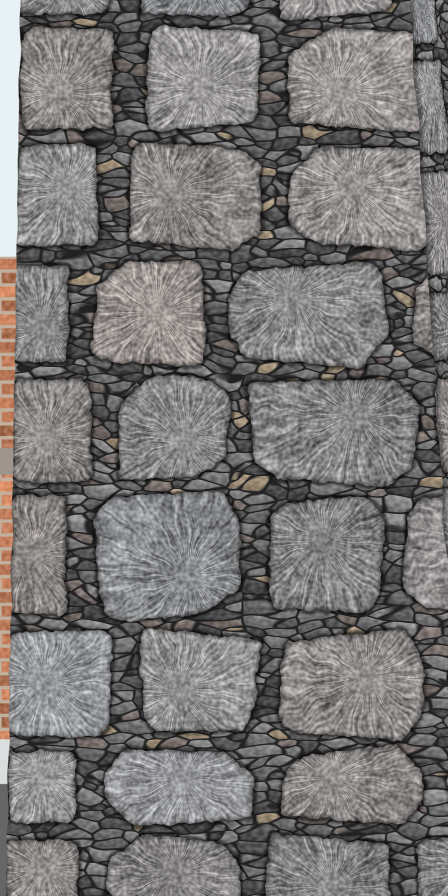
Give the GLSL for this texture, as a Shadertoy shader.

```glsl
// Dry-stone wall: large radially chiselled blocks packed round with flat dark chips.
#define ROW_HEIGHT vec2(0.19, 0.30)    // shortest and tallest course
#define BLOCK_WIDTH vec2(0.28, 0.42)   // narrowest and widest block cell
#define QUOIN_WIDTH vec2(0.15, 0.27)   // blocks at the wall end
#define JOINT vec2(0.030, 0.019)       // chip-filled margin around a block
#define CHIP_SCALE vec2(19.0, 43.0)    // chips per unit width
#define BLOCK_GREY vec2(0.50, 0.60)
#define CHIP_GREY vec2(0.27, 0.53)
#define GAP_COLOR vec3(0.13, 0.13, 0.135)
#define GROOVE 0.27
#define GRAIN 0.20
#define SKY_COLOR vec3(0.91, 0.95, 0.96)
#define BRICK_COLOR vec3(0.74, 0.48, 0.35)

float hash(vec2 p) {
    vec3 q = fract(p.xyx * 0.1031);
    q += dot(q, q.yzx + 33.33);
    return fract((q.x + q.y) * q.z);
}

float range(vec2 limits, vec2 seed) { return mix(limits.x, limits.y, hash(seed)); }

float cornerSlope(vec2 cell, vec2 f, vec2 corner) {
    float a = 6.2832 * hash(cell + corner + 71.0);
    return dot(vec2(cos(a), sin(a)), f - corner);
}

// Gradient noise, about -0.6 to 0.6
float noise(vec2 p) {
    vec2 i = floor(p), f = p - i;
    vec2 u = f * f * f * (f * (f * 6.0 - 15.0) + 10.0);
    vec2 o = vec2(0.0, 1.0);
    return mix(mix(cornerSlope(i, f, o.xx), cornerSlope(i, f, o.yx), u.x),
               mix(cornerSlope(i, f, o.xy), cornerSlope(i, f, o.yy), u.x), u.y);
}

float smoothMax(float a, float b, float k) {
    float h = max(k - abs(a - b), 0.0) / k;
    return max(a, b) + h * h * k * 0.25;
}

// Flat chips: weighted Voronoi cells with dark gaps
vec3 chips(vec2 p) {
    vec2 s = p * CHIP_SCALE;
    s += 0.7 * vec2(noise(p * 14.0), noise(p * 11.0 + 40.0));
    vec2 cell = floor(s), nearest = vec2(0.0), offset = vec2(0.0);
    float first = 9.0, second = 9.0;
    for (int y = -2; y <= 2; y++)
    for (int x = -2; x <= 2; x++) {
        vec2 id = cell + vec2(x, y);
        vec2 v = id + vec2(hash(id + 3.1), hash(id + 57.3)) - s;
        float d = length(v) - 0.45 * hash(id + 19.7);
        if (d < first) {
            second = first;
            first = d;
            nearest = id;
            offset = v;
        } else second = min(second, d);
    }
    vec3 color = vec3(range(CHIP_GREY, nearest + 8.0));
    float kind = hash(nearest + 131.0);
    color = mix(color, vec3(0.64, 0.57, 0.47), 0.85 * step(0.955, kind));
    color = mix(color, vec3(0.47, 0.42, 0.40), 0.7 * step(kind, 0.09));
    color *= 1.0 - 0.22 * clamp(dot(offset, vec2(0.5, 1.0)), -1.0, 1.0);
    color += 0.16 * noise(p * vec2(75.0, 110.0));
    return mix(GAP_COLOR, color, smoothstep(0.02, 0.24, second - first));
}

// Chisel grooves fanning out from a point, with coarse and fine grain
float chiselled(vec2 q, vec2 p) {
    float r = length(q);
    float a = atan(q.y, q.x) + 0.12 * noise(p * 24.0);
    float grooves = noise(vec2(a * 17.0, r * 15.0)) + 0.5 * noise(vec2(a * 31.0, r * 30.0));
    return GROOVE * grooves * smoothstep(0.0, 0.07, r)
         + GRAIN * noise(p * 115.0) + 0.13 * noise(p * 43.0) + 0.09 * noise(p * 9.0);
}

// One wall face, its end at p.x = 0
vec3 masonry(vec2 p, float seed, float soft) {
    // Find the course, then the block cell within it
    float row = seed, bottom = -0.06, height = 0.2;
    for (int i = 0; i < 14; i++) {
        height = range(ROW_HEIGHT, vec2(row, 5.0));
        if (p.y < bottom + height) break;
        bottom += height;
        row += 1.0;
    }
    float col = 0.0, left = 0.0, width = 0.2;
    for (int j = 0; j < 6; j++) {
        width = range(j == 0 ? QUOIN_WIDTH : BLOCK_WIDTH, vec2(row, col + 23.0));
        if (p.x < left + width) break;
        left += width;
        col += 1.0;
    }
    vec2 id = vec2(row, col * 7.0 + 2.0);
    bool quoin = col < 0.5;
    vec2 cellHalf = 0.5 * vec2(width, height);
    vec2 q = p - vec2(left, bottom) - cellHalf;
    vec2 halfSize = cellHalf - JOINT;
    if (quoin) {
        q.x += 0.6 * JOINT.x;
        halfSize.x += 0.5 * JOINT.x;
    }

    // Irregular eight-sided outline
    float d = -1.0;
    for (int k = 0; k < 8; k++) {
        vec2 side = id + float(k) * 13.7;
        bool diagonal = k % 2 == 1;
        float tilt = (hash(side) - 0.5) * (quoin ? 0.08 : diagonal ? 0.5 : 0.24);
        float a = float(k) * 0.7854 + tilt;
        vec2 n = vec2(cos(a), sin(a));
        vec2 reach = diagonal ? vec2(quoin ? 1.28 : 1.0, 1.4) : vec2(0.93, 1.06);
        d = smoothMax(d, dot(q, n) - length(n * halfSize) * range(reach, side + 3.0), 0.012);
    }
    vec2 inset = abs(p - vec2(left, bottom) - cellHalf) - cellHalf + 0.005;
    d = max(d, max(quoin && q.x < 0.0 ? -1.0 : inset.x, inset.y));
    d += 0.007 * noise(p * 32.0) + 0.004 * noise(p * 80.0);

    // Block surface
    vec2 hub = (vec2(hash(id + 61.0), hash(id + 83.0)) - 0.5) * halfSize * 0.7;
    vec3 tint = mix(vec3(0.985, 1.0, 1.02), vec3(1.035, 0.99, 0.965), hash(id + 37.0));
    vec3 block = tint * (range(BLOCK_GREY, id + 47.0) + chiselled(q - hub, p));
    block *= mix(0.72, 1.0, smoothstep(0.0, 0.011, -d));

    // Chips lie in shade close to the blocks
    vec3 fill = chips(p + seed) * mix(0.4, 1.0, smoothstep(0.0, 0.012, d));
    return mix(block, fill, smoothstep(-soft, soft, d));
}

// Sky, brick house and plinth beyond the wall end
vec3 background(vec2 p, float soft) {
    float course = p.y / 0.031;
    float x = fract(p.x / 0.085 + 0.5 * mod(floor(course), 2.0));
    float joint = min(min(fract(course), 1.0 - fract(course)) * 0.031, min(x, 1.0 - x) * 0.085);
    vec3 brick = BRICK_COLOR * (0.85 + 0.3 * hash(vec2(floor(course), 9.0))) + 0.15 * noise(p * 90.0);
    vec3 color = mix(vec3(0.76, 0.69, 0.62), brick, smoothstep(0.002, 0.002 + 2.0 * soft, joint));
    color = mix(color, vec3(0.62, 0.59, 0.55), smoothstep(soft, -soft, abs(p.y - 0.97) - 0.03));
    color = mix(color, SKY_COLOR, smoothstep(-soft, soft, p.y - 1.427));
    color = mix(color, vec3(0.86, 0.87, 0.87), smoothstep(soft, -soft, p.y - 0.35));
    return mix(color, vec3(0.40), smoothstep(soft, -soft, p.y - 0.25));
}

void mainImage(out vec4 fragColor, in vec2 fragCoord) {
    vec2 p = fragCoord / iResolution.xy * vec2(1.0, 2.0);
    float soft = 0.8 / iResolution.x;
    float wallEnd = 0.014 + 0.016 * p.y + 0.006 * noise(vec2(p.y * 13.0, 4.0));
    float corner = 0.915 + 0.066 * (2.0 - p.y) + 0.008 * noise(vec2(p.y * 9.0, 8.0));

    vec3 front = masonry(vec2(p.x - wallEnd, p.y), 11.0, soft);
    vec3 side = masonry(vec2((p.x - corner) * 2.2, p.y), 43.0, soft);
    side *= mix(0.65, 1.0, smoothstep(0.0, 0.016, p.x - corner));

    vec3 color = mix(front, side, smoothstep(-soft, soft, p.x - corner));
    color = mix(background(p, soft), color, smoothstep(-soft, soft, p.x - wallEnd));
    fragColor = vec4(clamp(color, 0.0, 1.0), 1.0);
}
```
